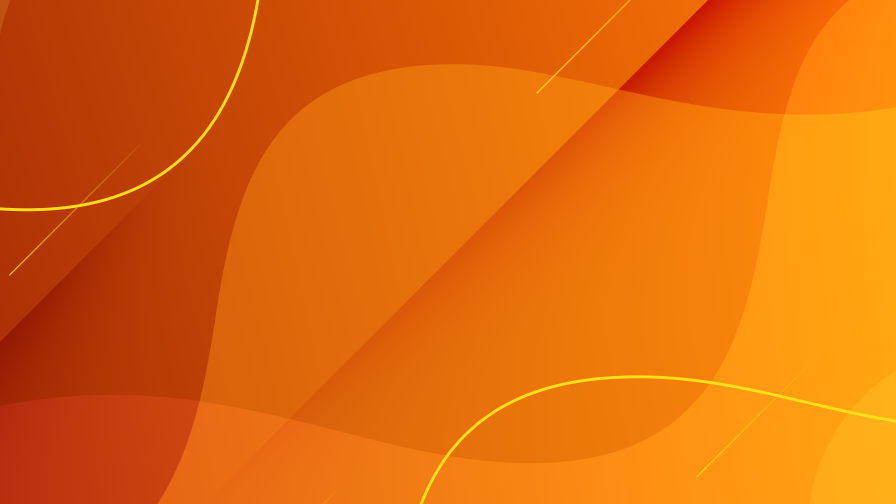
Reproduce this background procedurally as a WebGL 1 fragment shader.

```glsl
precision highp float;
// Orange abstract background: translucent waves, diagonal folds and yellow lines.

uniform vec2 u_resolution;

// Layout space: x runs right, y runs down from the top edge.
const vec2 CANVAS = vec2(7.68, 4.32);

const vec3 BASE_DARK = vec3(0.70, 0.21, 0.02);
const vec3 BASE_LIGHT = vec3(0.95, 0.43, 0.02);
const vec3 WAVE_LEFT = vec3(1.00, 0.55, 0.09);
const vec3 WAVE_RIGHT = vec3(1.05, 0.70, 0.06);
const vec3 LIFT_LEFT = vec3(0.07, 0.02, 0.04);
const vec3 LIFT_RIGHT = vec3(0.05, 0.10, 0.03);
const vec3 CORNER_LIFT = vec3(0.02, 0.05, 0.03);
const vec3 MAIN_SHADOW = vec3(0.16, 0.36, 0.02);
const vec3 SIDE_SHADOW = vec3(0.11, 0.10, 0.01);
const vec3 LINE_COLOR = vec3(1.00, 0.87, 0.10);

const float WAVE_ALPHA = 0.4;
const float MAIN_FOLD = 6.07;     // x + y along each diagonal fold
const float SIDE_FOLD = 2.93;
const float SHADOW_WIDTH = 0.45;
const float RIBBON_RADIUS = 0.0125;
const float THREAD_RADIUS = 0.005;

float pixelSize;

// Antialiased coverage of the positive side of a distance.
float cover(float d) {
  return clamp(d / pixelSize + 0.5, 0.0, 1.0);
}

// Signed distance to a cubic that advances in x; positive lies below it.
float curve(vec2 p, vec2 a, vec2 b, vec2 c, vec2 d) {
  vec2 k1 = 3.0 * (b - a);
  vec2 k2 = 3.0 * (a - 2.0 * b + c);
  vec2 k3 = d - a + 3.0 * (b - c);
  float t = 0.5;
  float stepSize = 0.25;
  for (int i = 0; i < 18; i++) {
    float x = a.x + t * (k1.x + t * (k2.x + t * k3.x));
    t += x < p.x ? stepSize : -stepSize;
    stepSize *= 0.5;
  }
  vec2 offset = p - a - t * (k1 + t * (k2 + t * k3));
  vec2 tangent = normalize(k1 + t * (2.0 * k2 + 3.0 * t * k3));
  return tangent.x * offset.y - tangent.y * offset.x;
}

// Wave that climbs on the left and rolls over the top.
float upperWave(vec2 p) {
  if (p.x < 1.85) return curve(p, vec2(1.35, 4.32), vec2(1.65, 3.85), vec2(1.76, 3.30), vec2(1.85, 2.70));
  if (p.x < 3.90) return curve(p, vec2(1.85, 2.70), vec2(2.03, 1.50), vec2(2.35, 0.55), vec2(3.90, 0.55));
  return curve(p, vec2(3.90, 0.55), vec2(5.00, 0.55), vec2(6.10, 1.18), vec2(7.68, 0.92));
}

// Wave that dips along the bottom and climbs on the right.
float lowerWave(vec2 p) {
  if (p.x < 4.55) return curve(p, vec2(0.0, 3.48), vec2(1.90, 3.10), vec2(3.10, 3.97), vec2(4.55, 3.97));
  if (p.x < 6.55) return curve(p, vec2(4.55, 3.97), vec2(6.10, 3.97), vec2(6.38, 2.90), vec2(6.55, 1.90));
  return curve(p, vec2(6.55, 1.90), vec2(6.68, 1.05), vec2(6.80, 0.40), vec2(7.28, 0.0));
}

float topRibbon(vec2 p) {
  return curve(p, vec2(0.0, 1.79), vec2(1.35, 1.88), vec2(2.00, 1.20), vec2(2.21, 0.0));
}

float bottomRibbon(vec2 p) {
  if (p.x < 5.47) return curve(p, vec2(3.61, 4.32), vec2(3.95, 3.45), vec2(4.70, 3.23), vec2(5.47, 3.23));
  return curve(p, vec2(5.47, 3.23), vec2(6.25, 3.23), vec2(6.90, 3.48), vec2(7.68, 3.61));
}

// Shadow that starts sharply at a fold and fades to its lower right.
float foldShadow(vec2 p, float fold) {
  float d = (p.x + p.y - fold) * 0.7071;
  return cover(d) * exp(-max(d, 0.0) / SHADOW_WIDTH);
}

// Thin rising diagonal that fades toward its upper end.
float thread(vec2 p, vec2 start, float span, float endAlpha) {
  vec2 q = p - start;
  float along = (q.x - q.y) * 0.5 / span;
  float across = abs(q.x + q.y) * 0.7071;
  float ends = cover(along * span) * cover((1.0 - along) * span);
  return cover(THREAD_RADIUS - across) * ends * mix(0.9, endAlpha, clamp(along, 0.0, 1.0));
}

void main() {
  vec2 uv = gl_FragCoord.xy / u_resolution;
  vec2 p = vec2(uv.x, 1.0 - uv.y) * CANVAS;
  pixelSize = CANVAS.y / u_resolution.y;

  // Base gradient and fold shadows
  vec3 color = mix(BASE_DARK, BASE_LIGHT, (p.x - 0.3 * (p.y - 1.0)) / 6.5);
  color -= MAIN_SHADOW * foldShadow(p, MAIN_FOLD) * (1.0 - p.y / 4.4);
  color -= SIDE_SHADOW * foldShadow(p, SIDE_FOLD) * (1.0 - smoothstep(0.0, 1.8, p.x));

  // Translucent waves
  color = mix(color, mix(WAVE_LEFT, WAVE_RIGHT, uv.x), WAVE_ALPHA * cover(upperWave(p)));
  color += mix(LIFT_LEFT, LIFT_RIGHT, uv.x) * cover(lowerWave(p));

  // Corner shapes
  float lowCorner = curve(p, vec2(6.94, 4.32), vec2(7.00, 3.85), vec2(7.30, 3.40), vec2(7.68, 3.18));
  float highCorner = curve(p, vec2(0.0, 0.30), vec2(0.02, 0.20), vec2(0.05, 0.10), vec2(0.09, 0.0));
  color += CORNER_LIFT * cover(lowCorner) + 2.0 * CORNER_LIFT * cover(-highCorner);

  // Ribbons and threads
  float ribbon = min(abs(topRibbon(p)), abs(bottomRibbon(p)));
  float lines = cover(RIBBON_RADIUS - ribbon);
  lines = max(lines, thread(p, vec2(4.60, 0.80), 0.85, 0.6));
  lines = max(lines, thread(p, vec2(0.08, 2.36), 1.12, 0.1));
  lines = max(lines, thread(p, vec2(5.97, 4.09), 1.03, 0.0));
  lines = max(lines, 0.3 * thread(p, vec2(2.77, 4.32), 0.11, 0.2));
  gl_FragColor = vec4(clamp(mix(color, LINE_COLOR, lines), 0.0, 1.0), 1.0);
}
```
